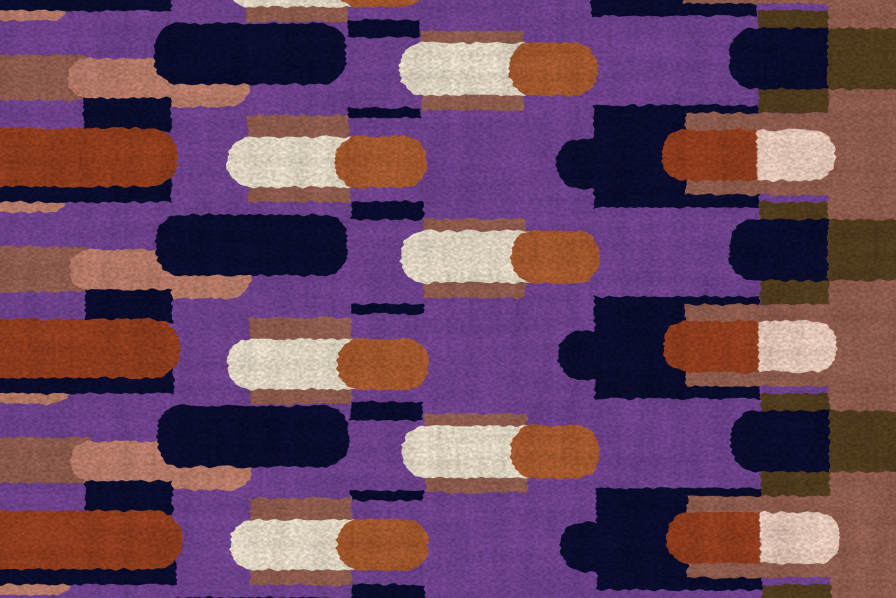
This pattern is drawn by a WebGL 1 fragment shader. Its source:

```glsl
precision highp float;
// A flat-woven rug: staggered capsules and bars on a purple ground, one
// design across, repeating about three times down. Each shape is a rounded
// box folded by the row period; gradient noise frays edges and tints yarn.

uniform vec2 u_resolution;

#define PERIOD 32.0   // height of one repeat; the canvas is 100 units high
#define SKEW 0.008    // sideways drift of the rows
#define WEAVE 0.10    // strength of the yarn texture
#define PURPLE vec3(0.415, 0.245, 0.530)
#define NAVY   vec3(0.035, 0.045, 0.165)
#define BROWN  vec3(0.535, 0.345, 0.290)
#define BEIGE  vec3(0.690, 0.460, 0.390)
#define RUST   vec3(0.540, 0.225, 0.110)
#define TAN    vec3(0.620, 0.330, 0.170)
#define CREAM  vec3(0.850, 0.810, 0.740)
#define BLUSH  vec3(0.860, 0.750, 0.690)
#define OLIVE  vec3(0.300, 0.220, 0.110)

float hash(vec2 p) {
  vec3 q = fract(p.xyx * vec3(0.1031, 0.1030, 0.0973));
  q += dot(q, q.yzx + 33.33);
  return fract((q.x + q.y) * q.z);
}

vec2 gradient(vec2 cell) {
  float angle = 6.2832 * hash(cell);
  return vec2(cos(angle), sin(angle));
}

float gradientNoise(vec2 p) {
  vec2 i = floor(p), f = fract(p);
  vec2 u = f * f * f * (f * (f * 6.0 - 15.0) + 10.0);
  vec2 e = vec2(1.0, 0.0);
  float low = mix(dot(gradient(i), f), dot(gradient(i + e), f - e), u.x);
  float high = mix(dot(gradient(i + e.yx), f - e.yx),
                   dot(gradient(i + e.xx), f - e.xx), u.x);
  return mix(low, high, u.y);
}

float roundedBox(vec2 p, vec2 halfSize, float radius) {
  vec2 q = abs(p) - halfSize + radius;
  return length(max(q, 0.0)) + min(max(q.x, q.y), 0.0) - radius;
}

// Paints a box spanning xs, ys in every repeat; odd repeats move by oddShift.
void paint(inout vec3 col, vec2 p, vec2 xs, vec2 ys, float radius,
           float oddShift, vec3 tint) {
  vec2 center = 0.5 * vec2(xs.x + xs.y, ys.x + ys.y);
  float row = floor((p.y - center.y) / PERIOD + 0.5);
  vec2 local = p - center - vec2(0.0, row * PERIOD + oddShift * mod(row, 2.0));
  local.x += 0.4 * (hash(vec2(row + 9.0, xs.x + 20.0)) - 0.5);
  float d = roundedBox(local, 0.5 * vec2(xs.y - xs.x, ys.y - ys.x), radius);
  float soft = 75.0 / u_resolution.y;
  col = mix(tint, col, smoothstep(-soft, soft, d));
}

vec3 design(vec2 p) {
  vec3 col = PURPLE;

  // Left: brown and beige bars, navy blocks, long rust capsule
  paint(col, p, vec2(-9.0, 14.6), vec2(9.2, 16.8), 0.0, 0.0, BROWN);
  paint(col, p, vec2(11.4, 32.0), vec2(9.8, 16.4), 3.0, 0.0, BEIGE);
  paint(col, p, vec2(19.5, 41.7), vec2(11.0, 17.9), 3.4, 0.0, BEIGE);
  paint(col, p, vec2(13.9, 28.5), vec2(16.4, 22.0), 0.0, 0.0, NAVY);
  paint(col, p, vec2(-9.0, 11.3), vec2(30.0, 35.5), 2.6, 0.0, BEIGE);
  paint(col, p, vec2(-9.0, 28.8), vec2(28.0, 33.8), 0.0, 0.0, NAVY);
  paint(col, p, vec2(-9.0, 29.9), vec2(21.4, 31.2), 4.5, 0.0, RUST);
  paint(col, p, vec2(25.9, 57.9), vec2(3.9, 14.1), 4.0, 0.0, NAVY);

  // Middle: navy strips and two staggered cream and tan capsules
  paint(col, p, vec2(58.4, 70.5), vec2(3.3, 6.3), 0.0, -1.6, NAVY);
  paint(col, p, vec2(58.4, 70.5), vec2(18.0, 19.7), 0.0, 0.8, NAVY);
  paint(col, p, vec2(41.5, 58.4), vec2(19.3, 33.8), 0.0, 1.8, BROWN);
  paint(col, p, vec2(37.9, 62.0), vec2(22.9, 31.3), 3.9, 1.8, CREAM);
  paint(col, p, vec2(56.0, 71.3), vec2(22.8, 31.4), 3.9, 1.8, TAN);
  paint(col, p, vec2(70.6, 87.7), vec2(5.2, 18.4), 0.0, -0.6, BROWN);
  paint(col, p, vec2(67.0, 92.0), vec2(7.2, 15.9), 4.0, -0.6, CREAM);
  paint(col, p, vec2(85.2, 100.0), vec2(7.1, 16.0), 4.0, -0.6, TAN);

  // Right: stepped navy block, olive bands and brown border
  paint(col, p, vec2(99.2, 126.8), vec2(17.6, 34.7), 0.0, 0.0, NAVY);
  paint(col, p, vec2(93.0, 105.0), vec2(23.3, 31.6), 3.9, 0.0, NAVY);
  paint(col, p, vec2(114.5, 140.0), vec2(18.9, 32.6), 0.0, 0.0, BROWN);
  paint(col, p, vec2(126.9, 140.0), vec2(1.8, 18.9), 0.0, 0.0, OLIVE);
  paint(col, p, vec2(121.9, 143.0), vec2(4.7, 14.9), 4.3, 0.0, NAVY);
  paint(col, p, vec2(138.5, 160.0), vec2(0.0, 34.0), 0.0, 0.0, BROWN);
  paint(col, p, vec2(138.5, 160.0), vec2(4.7, 14.9), 0.0, 0.0, OLIVE);
  vec3 halves = mix(RUST, BLUSH, smoothstep(126.4, 126.8, p.x));
  paint(col, p, vec2(110.9, 139.8), vec2(21.7, 30.2), 3.7, 0.0, halves);
  return col;
}

void main() {
  vec2 p = vec2(gl_FragCoord.x, u_resolution.y - gl_FragCoord.y) * 100.0 / u_resolution.y;

  // Hand-woven wobble of the outlines
  vec2 fray = vec2(gradientNoise(p * vec2(0.3, 1.5)),
                   gradientNoise(p * vec2(0.7, 0.2) + 40.0));
  vec2 q = p + 0.5 * fray - vec2(SKEW * (p.y - 27.0), 0.0);
  vec3 col = design(q);

  // Yarn: fine grain, ribs of weft, and slow streaks of uneven dye
  float grain = gradientNoise(p * vec2(1.3, 1.9)) + 0.6 * gradientNoise(p * 2.7 + 70.0);
  float ribs = 0.2 * sin(p.y * 9.0 + 2.0 * fray.x) * sin(p.x * 6.0);
  float dye = gradientNoise(p * vec2(0.06, 0.5) + 15.0) + gradientNoise(p * vec2(0.4, 0.05) + 90.0);
  float yarn = WEAVE * (1.4 * grain + ribs + 0.6 * dye);
  gl_FragColor = vec4(clamp(col * (1.0 + yarn) + 0.12 * yarn, 0.0, 1.0), 1.0);
}
```
